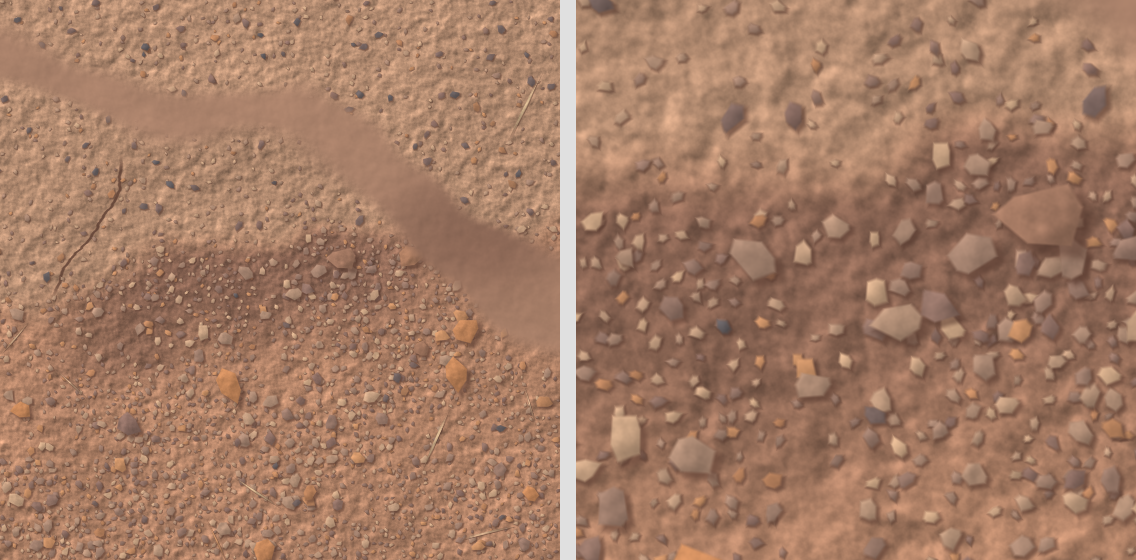
Left, the full canvas; right, a detail of the centre.
A WebGL 1 fragment shader for this texture:

```glsl
precision highp float;
// Weathered pavement and reddish gravel, crossed by a drift of smooth sand.
uniform vec2 u_resolution;

const vec2 LIGHT = vec2(-0.7, 0.7);
const vec3 PAVEMENT = vec3(0.70, 0.545, 0.44);
const vec3 SOIL = vec3(0.68, 0.50, 0.395);
const vec3 DARK_SOIL = vec3(0.50, 0.365, 0.305);
const vec3 SAND = vec3(0.665, 0.505, 0.415);
const vec3 SHADE = vec3(0.36, 0.24, 0.195);
const vec3 SLATE = vec3(0.38, 0.36, 0.37);
const vec3 MAUVE = vec3(0.54, 0.42, 0.38);
const vec3 BUFF = vec3(0.80, 0.65, 0.52);
const vec3 OCHRE = vec3(0.78, 0.53, 0.35);
const vec3 STRAW = vec3(0.84, 0.73, 0.57);

float hash(vec2 p) {
  vec3 q = fract(vec3(p.xyx) * 0.1031);
  q += dot(q, q.yzx + 33.33);
  return fract((q.x + q.y) * q.z);
}

float noise(vec2 p) {
  vec2 i = floor(p), f = fract(p);
  f = f * f * (3.0 - 2.0 * f);
  return mix(mix(hash(i), hash(i + vec2(1, 0)), f.x),
             mix(hash(i + vec2(0, 1)), hash(i + vec2(1, 1)), f.x), f.y);
}

float fbm(vec2 p) {
  float sum = 0.0, gain = 0.5;
  for (int i = 0; i < 4; i++) {
    sum += gain * noise(p);
    p = mat2(1.6, 1.2, -1.2, 1.6) * p + 7.3;
    gain *= 0.5;
  }
  return sum;
}

// Slope of a rough surface towards the light.
float relief(vec2 p) {
  return fbm(p) - fbm(p + 0.5 * LIGHT);
}

// Regions: depth below the gravel edge, loose soil and the sand drift.
float gravelDepth(vec2 uv) {
  return 0.44 + 0.15 * smoothstep(0.0, 0.45, uv.x) - uv.y + 0.06 * (noise(uv * 14.0) - 0.5);
}

float looseSoil(vec2 uv) {
  return smoothstep(-0.03, 0.04, gravelDepth(uv));
}

float drift(vec2 uv) {
  float middle = 0.93 - 0.15 * smoothstep(-0.05, 0.33, uv.x) - 0.36 * smoothstep(0.5, 1.05, uv.x);
  float halfWidth = 0.045 + 0.045 * smoothstep(0.5, 1.0, uv.x);
  float offset = abs(uv.y - middle + 0.07 * (noise(uv * 9.0 + 4.0) - 0.5));
  return 1.0 - smoothstep(halfWidth - 0.025, halfWidth + 0.025, offset);
}

// Signed edge of an irregular convex polygon of about unit radius.
float stoneEdge(vec2 p, vec2 id) {
  float d = 0.0;
  for (int k = 0; k < 6; k++) {
    float side = float(k);
    float angle = (side + 0.7 * hash(id + side * 2.3)) * 1.0472;
    d = max(d, dot(p, vec2(cos(angle), sin(angle))) * (0.95 + 0.4 * hash(id + side * 3.7)));
  }
  return d - 1.0;
}

// One layer of stones; rates are the odds on pavement (x) and on soil (y).
vec3 scatter(vec3 ground, vec2 uv, float cells, vec2 rates, vec2 size, vec3 cool, vec3 warm, float seed) {
  vec2 p = uv * cells;
  float blur = max(0.0013, 0.8 / u_resolution.y) * cells;
  for (int j = -1; j <= 1; j++) {
    for (int i = -1; i <= 1; i++) {
      vec2 cell = floor(p) + vec2(i, j);
      vec2 id = cell + seed * 17.0;
      vec2 centre = cell + 0.5 + 0.6 * (vec2(hash(id + 1.3), hash(id + 5.9)) - 0.5);
      vec2 place = centre / cells;
      float patches = smoothstep(0.1, 0.7, noise(place * 10.0 + seed));
      float rate = mix(rates.x, rates.y * patches, looseSoil(place)) * (1.0 - drift(place));
      if (hash(id + 9.1) > rate) continue;
      float angle = 6.2832 * hash(id + 2.7), c = cos(angle), s = sin(angle);
      mat2 turn = mat2(c, -s, s, c);
      vec2 radius = size * mix(0.5, 1.0, hash(id + 4.4));
      vec2 away = p - centre;
      float blend = blur / radius.y;
      float edge = stoneEdge(turn * away / radius, id);
      float shadow = stoneEdge(turn * (away + LIGHT * 0.45 * radius.y) / radius, id);
      ground = mix(ground, SHADE, 0.6 * (1.0 - smoothstep(-0.2, 0.25 + blend, shadow)));
      float tone = hash(id + 6.6);
      vec3 stone = mix(mix(cool, warm, tone), OCHRE, 0.7 * step(0.88, hash(id + 8.2)));
      stone *= 0.98 + 0.13 * clamp(dot(away, LIGHT) / radius.y, -1.0, 1.0);
      stone *= 1.0 + 0.35 * relief(uv * 75.0 + tone * 9.0);
      ground = mix(ground, stone, 1.0 - smoothstep(-blend, blend, edge));
    }
  }
  return ground;
}

void main() {
  vec2 uv = gl_FragCoord.xy / u_resolution;
  float loose = looseSoil(uv), sand = drift(uv), depth = gravelDepth(uv);

  // Ground tones, with a dark belt just below the gravel edge.
  float belt = smoothstep(-0.03, 0.05, depth) * (1.0 - smoothstep(0.08, 0.28, depth));
  belt *= smoothstep(0.0, 0.3, uv.x) * (1.0 - smoothstep(0.65, 0.85, uv.x));
  vec3 color = mix(PAVEMENT, mix(SOIL, DARK_SOIL, 0.85 * belt), loose);
  color *= 0.9 + 0.2 * fbm(uv * 7.0);
  color *= 1.0 + 0.65 * relief(uv * 58.0) + 0.35 * relief(uv * 125.0 + 3.0);
  // Crack in the pavement.
  float crackX = 0.1 + 0.115 * smoothstep(0.47, 0.68, uv.y) + 0.022 * (fbm(uv.yy * 28.0) - 0.5);
  float crack = 1.0 - smoothstep(0.001, 0.0045, abs(uv.x - crackX));
  crack *= smoothstep(0.46, 0.49, uv.y) * (1.0 - smoothstep(0.69, 0.73, uv.y));
  color = mix(color, SHADE, 0.8 * crack * (1.0 - loose));
  // Stones from grit to cobbles, then dark chips and dry stalks.
  color = scatter(color, uv, 85.0, vec2(0.14, 0.55), vec2(0.42, 0.30), MAUVE, BUFF, 1.0);
  color = scatter(color, uv, 48.0, vec2(0.04, 0.48), vec2(0.42, 0.32), MAUVE, BUFF, 2.0);
  color = scatter(color, uv, 26.0, vec2(0.0, 0.28), vec2(0.40, 0.30), MAUVE, BUFF, 3.0);
  color = scatter(color, uv, 14.0, vec2(0.0, 0.12), vec2(0.42, 0.33), MAUVE, OCHRE, 4.0);
  color = scatter(color, uv, 44.0, vec2(0.10, 0.03), vec2(0.40, 0.28), SLATE, MAUVE, 5.0);
  color = scatter(color, uv, 12.0, vec2(0.03, 0.10), vec2(0.45, 0.03), BUFF, STRAW, 6.0);
  // Sand drift, shaded towards its lower right end.
  float hollow = 1.0 - smoothstep(0.03, 0.22, length((uv - vec2(0.85, 0.59)) * vec2(0.8, 1.2)));
  vec3 sandColor = mix(SAND, DARK_SOIL, 0.75 * hollow);
  sandColor *= 0.94 + 0.12 * fbm(uv * 12.0) + 0.12 * relief(uv * 45.0);
  gl_FragColor = vec4(mix(color, sandColor, 0.93 * sand), 1.0);
}
```
